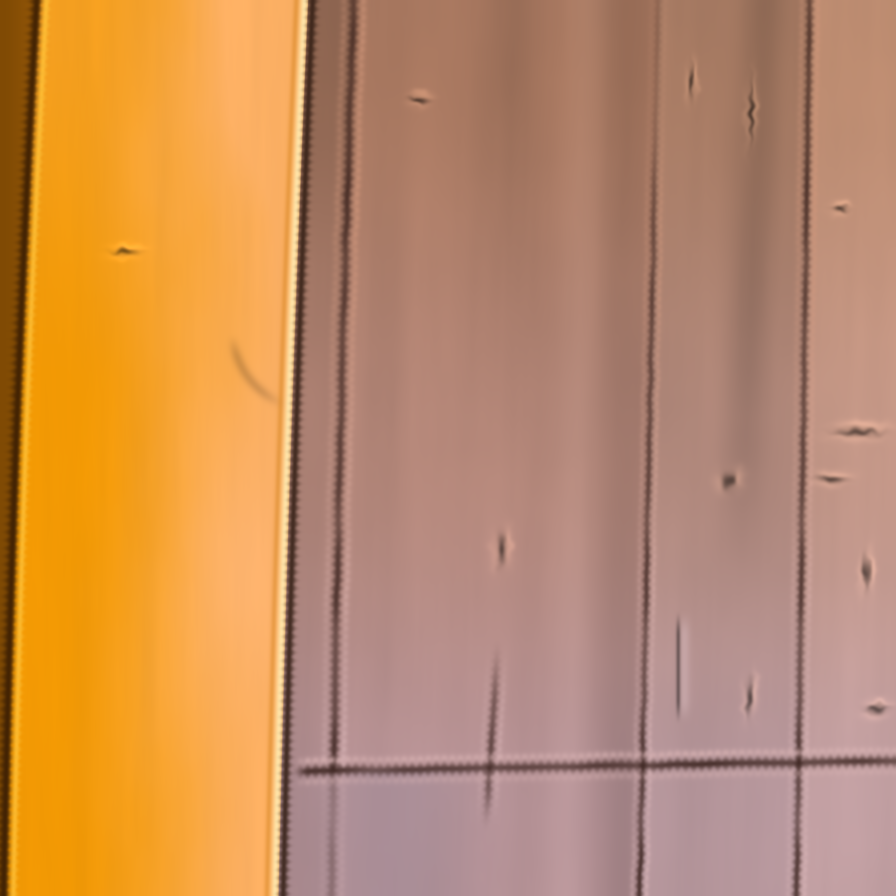
Reproduce this texture procedurally as a Shadertoy shader.

```glsl
// Draws a glowing amber post beside weathered, mauve-brown wall panels with embossed seams.

float hash(vec2 p) {
    p = fract(p * vec2(123.34, 345.45));
    p += dot(p, p + 34.35);
    return fract(p.x * p.y);
}

float noise(vec2 p) {
    vec2 i = floor(p), f = fract(p);
    f = f * f * (3.0 - 2.0 * f);
    return mix(mix(hash(i), hash(i + vec2(1, 0)), f.x),
               mix(hash(i + vec2(0, 1)), hash(i + vec2(1, 1)), f.x), f.y);
}

float fbm(vec2 p) {
    float sum = 0.0, amp = 0.5;
    for (int i = 0; i < 4; i++) {
        sum += amp * noise(p);
        p = p * 2.03 + 7.1;
        amp *= 0.5;
    }
    return sum;
}

float bell(float d, float w) { return exp(-d * d / (w * w)); }

// Dark groove with a pale ragged rim on both sides; t runs along the groove.
vec3 groove(vec3 col, float d, float t, float w, float strength, vec3 rim) {
    float tooth = sin(t * 700.0);
    d += 0.0016 * (noise(vec2(t * 45.0, w * 900.0)) - 0.5);
    float worn = strength * (0.65 + 0.35 * noise(vec2(t * 24.0, 3.0)));
    float edge = bell(d + 2.3 * w, w * 0.9) * 0.6 + bell(d - 2.3 * w, w * 0.9);
    col = mix(col, rim, edge * worn * (0.55 + 0.12 * tooth));
    return mix(col, vec3(0.22, 0.13, 0.11), 0.85 * worn * bell(d, w * (1.0 + 0.16 * tooth)));
}

vec3 wallColor(vec2 p, float seamA, float seamB) {
    vec3 col = mix(vec3(0.71, 0.57, 0.585), vec3(0.70, 0.525, 0.475), smoothstep(0.08, 0.5, p.y));
    col = mix(col, vec3(0.66, 0.47, 0.375), smoothstep(0.42, 0.95, p.y));
    // Broad vertical stains and soft pale bands
    float lean = p.x - 0.025 * p.y;
    col *= 0.955 + 0.11 * fbm(vec2(lean * 22.0, p.y * 1.6));
    col *= 0.97 + 0.06 * fbm(p * 7.0);
    col *= 1.0 - 0.10 * bell(lean - 0.545, 0.035) * smoothstep(0.5, 1.0, p.y);
    col *= 1.0 - 0.09 * bell(p.x - 0.70, 0.04) * (1.0 - smoothstep(seamA - 0.003, seamA + 0.003, p.x));
    col += 0.035 * bell(lean - 0.632, 0.025);
    // Panels to the right
    float middle = smoothstep(seamA - 0.002, seamA + 0.002, p.x);
    float right = smoothstep(seamB - 0.002, seamB + 0.002, p.x);
    col = mix(col, col * vec3(0.99, 1.02, 1.03), middle);
    col *= 1.0 - 0.12 * bell(p.x - 0.83 - 0.05 * (p.y - 0.5), 0.025) * smoothstep(0.3, 0.6, p.y);
    col += right * mix(vec3(0.04, 0.03, 0.02), vec3(0.095, 0.075, 0.06), smoothstep(0.1, 0.8, p.y));
    return col;
}

vec3 postColor(vec2 p, float left, float right) {
    float across = (p.x - left) / (right - left);
    float pale = smoothstep(0.15, 1.0, across + 0.3 * (fbm(p * vec2(7, 4)) - 0.5));
    pale = clamp(pale + 0.30 * smoothstep(0.55, 1.0, p.y), 0.0, 1.0);
    vec3 col = mix(vec3(0.95, 0.60, 0.015), vec3(0.99, 0.69, 0.39), pale);
    col = mix(col, vec3(1.0, 0.72, 0.48), 0.5 * bell(length((p - vec2(0.27, 0.36)) * vec2(1, 0.5)), 0.07));
    col *= 0.975 + 0.05 * fbm(vec2(p.x * 55.0, p.y * 4.0));
    // Curved dent near the right edge
    vec2 q = p - vec2(0.345, 0.63);
    float arc = bell(length(q) - 0.085, 0.006) * smoothstep(0.02, 0.06, -q.x) * smoothstep(0.0, 0.03, -q.y);
    return col * (1.0 - 0.16 * arc);
}

// Small raised chips: position and half size in each entry.
vec3 addChips(vec3 col, vec2 p) {
    const vec4 chips[12] = vec4[12](
        vec4(0.139, 0.719, 0.016, 0.005), vec4(0.467, 0.889, 0.011, 0.005),
        vec4(0.838, 0.875, 0.004, 0.030), vec4(0.772, 0.909, 0.004, 0.018),
        vec4(0.560, 0.387, 0.007, 0.018), vec4(0.837, 0.222, 0.005, 0.020),
        vec4(0.958, 0.518, 0.026, 0.006), vec4(0.937, 0.767, 0.009, 0.005),
        vec4(0.978, 0.209, 0.013, 0.006), vec4(0.814, 0.464, 0.009, 0.011),
        vec4(0.967, 0.361, 0.005, 0.019), vec4(0.927, 0.466, 0.017, 0.005));
    vec2 wob = 0.005 * (vec2(noise(p * 110.0), noise(p * 110.0 + 31.0)) - 0.5);
    for (int i = 0; i < 12; i++) {
        vec2 q = (p - chips[i].xy + wob) / chips[i].zw;
        vec2 offset = chips[i].z > chips[i].w ? vec2(0.2, 0.9) : vec2(0.9, 0.2);
        col += vec3(0.17, 0.13, 0.10) * (exp(-dot(q - offset, q - offset)) + 0.6 * exp(-dot(q + offset, q + offset)));
        col *= 1.0 - 0.55 * exp(-dot(q, q) * 1.6);
    }
    return col;
}

void mainImage(out vec4 fragColor, in vec2 fragCoord) {
    vec2 p = fragCoord / iResolution.xy;
    float y = p.y, px = 1.0 / iResolution.x;
    // Gently leaning edges, from left to right
    float postLeft = 0.007 + 0.018 * y + 0.019 * y * y;
    float postRight = 0.311 + 0.022 * y + 0.011 * y * y;
    float trim = 0.370 + 0.014 * y + 0.011 * y * y;
    float seamA = 0.714 + 0.021 * y, seamB = 0.889 + 0.015 * y;
    float ledge = 0.133 + 0.018 * p.x;
    float above = smoothstep(ledge - 0.004, ledge + 0.004, y);
    vec3 rim = mix(vec3(0.85, 0.71, 0.72), vec3(0.82, 0.59, 0.48), smoothstep(0.1, 0.8, y));

    // Wall, trim and grooves
    vec3 wall = wallColor(p, seamA, seamB);
    wall *= 1.0 - (1.0 - smoothstep(trim - 0.004, trim + 0.003, p.x)) * mix(0.06, 0.16, smoothstep(0.5, 1.0, y));
    wall = mix(wall, vec3(0.63, 0.54, 0.59), 0.6 * (1.0 - above) * bell(p.x - 0.44, 0.09));
    wall = groove(wall, p.x - trim, y, 0.0046, mix(0.35, 0.95, above), rim);
    wall = groove(wall, p.x - seamA, y, 0.0034, mix(0.95, 0.85 - 0.6 * smoothstep(0.65, 0.9, y), above), rim);
    wall = groove(wall, p.x - seamB, y, 0.0038, 0.9, rim);
    float crack = smoothstep(0.07, 0.13, y) * (1.0 - smoothstep(0.21, 0.29, y));
    wall = groove(wall, p.x - 0.537 - 0.065 * y, y, 0.0040, 0.75 * crack, rim);
    wall = groove(wall, y - ledge, p.x, 0.0050, smoothstep(0.325, 0.345, p.x), vec3(0.86, 0.71, 0.71));
    float scrape = bell(p.x - 0.764, 0.006) * smoothstep(0.19, 0.22, y) * (1.0 - smoothstep(0.29, 0.32, y));
    wall = mix(wall, vec3(0.82, 0.70, 0.71), 0.55 * scrape);
    wall *= 1.0 - 0.4 * bell(p.x - 0.757, 0.0025) * smoothstep(0.19, 0.22, y) * (1.0 - smoothstep(0.29, 0.32, y));

    // Amber post, its shaded side and its lit edges
    vec3 post = postColor(p, postLeft, postRight);
    vec3 shade = mix(vec3(0.50, 0.29, 0.015), vec3(0.58, 0.34, 0.03), smoothstep(0.0, 0.05, p.x));
    post = mix(shade, post, smoothstep(postLeft - 0.003, postLeft + 0.003, p.x));
    float teeth = 1.0 + 0.18 * sin(y * 700.0);
    post = mix(post, vec3(0.22, 0.11, 0.01), 0.85 * bell(p.x - postLeft + 0.003, 0.0058 * teeth));
    post = mix(post, vec3(1.0, 0.76, 0.22), 0.75 * bell(p.x - postLeft - 0.008, 0.0036 * teeth));
    post = mix(post, vec3(0.82, 0.50, 0.10), 0.45 * bell(p.x - postRight + 0.013, 0.0035));
    post = mix(post, vec3(1.0, 0.91, 0.68), 0.9 * bell(p.x - postRight + 0.004, 0.0046));

    vec3 col = mix(post, wall, smoothstep(postRight - px, postRight + px, p.x));
    col = mix(col, vec3(0.20, 0.12, 0.08), 0.85 * bell(p.x - postRight - 0.005, 0.0046 * teeth));
    fragColor = vec4(clamp(addChips(col, p), 0.0, 1.0), 1.0);
}
```
